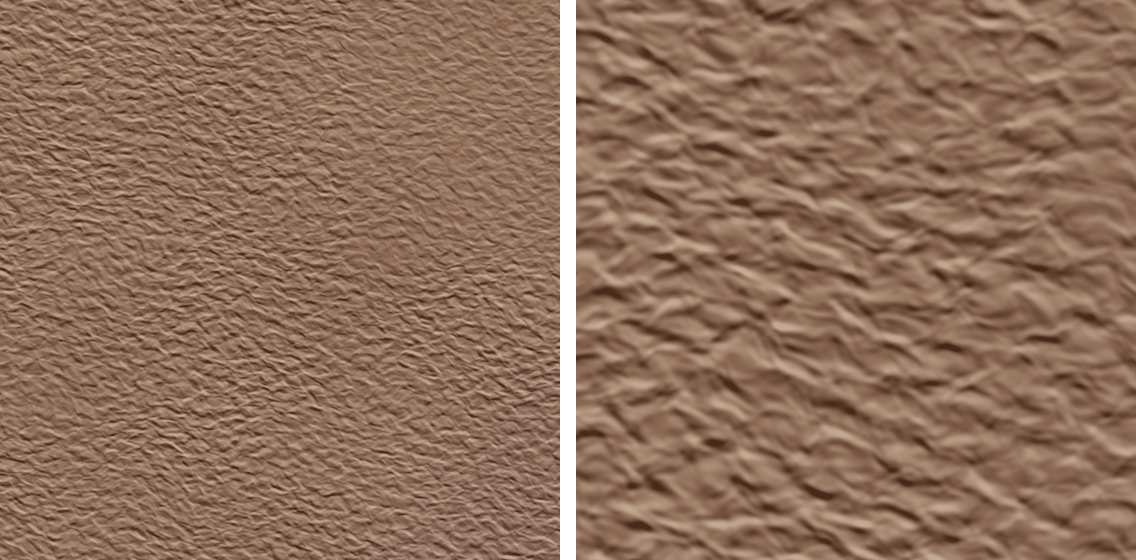
Left, the full canvas; right, a detail of the centre.
A WebGL 2 fragment shader for this texture:

```glsl
#version 300 es
precision highp float;
// Rough brown stucco: short crusty ridges in relief, lit from above.

uniform vec2 u_resolution;
out vec4 fragColor;

const vec3 SHADOW_COLOR = vec3(0.37, 0.25, 0.18);
const vec3 MID_COLOR = vec3(0.54, 0.41, 0.33);
const vec3 LIGHT_COLOR = vec3(0.71, 0.60, 0.51);
const vec3 SEAM_COLOR = vec3(0.47, 0.40, 0.35);
const vec3 COOL_TINT = vec3(-0.004, -0.006, 0.008);

const vec2 RIDGE_FREQ = vec2(40.0, 64.0);   // ridges per canvas, wider than tall
const float RIDGE_TILT = 0.12;              // ridges fall slightly to the right
const float PLATEAU = 0.3;                  // lower values flatten tops, steepen sides
const vec2 LIGHT_DIR = vec2(0.2, 0.98);
const float LIGHT_STEP = 0.0035;
const float RELIEF_GAIN = 6.3;
const float MID_TONE = 0.565;
const float TONE_CONTRAST = 0.276;
const float TONE_SKEW = 0.02;               // deepens crevices, softens highlights

const vec2 PATCH_CORNER = vec2(0.625, 0.525);
const float PATCH_RELIEF = 0.72;
const float SEAM_WIDTH = 0.0025;
const float SEAM_STRENGTH = 0.4;

// Random unit vector for a lattice cell
vec2 cellGradient(vec2 cell) {
    uvec2 q = uvec2(ivec2(cell)) * uvec2(1597u, 3821u);
    uint n = (q.x ^ (q.y << 7u)) * 747796u + q.y;
    n = (n ^ (n >> 15u)) * 739397u;
    n = (n ^ (n >> 13u)) * 476543u;
    n ^= n >> 16u;
    float angle = float(n & 65535u) / 65536.0 * 6.28319;
    return vec2(cos(angle), sin(angle));
}

float gradientNoise(vec2 p) {
    vec2 cell = floor(p);
    vec2 f = p - cell;
    vec2 w = f * f * f * (f * (f * 6.0 - 15.0) + 10.0);
    vec2 e = vec2(1.0, 0.0);
    float a = dot(cellGradient(cell), f);
    float b = dot(cellGradient(cell + e.xy), f - e.xy);
    float c = dot(cellGradient(cell + e.yx), f - e.yx);
    float d = dot(cellGradient(cell + e.xx), f - e.xx);
    return mix(mix(a, b, w.x), mix(c, d, w.x), w.y);
}

mat2 rotation(float angle) {
    float c = cos(angle), s = sin(angle);
    return mat2(c, s, -s, c);
}

// Plaster height: steep-sided lumps with two finer layers
float plasterHeight(vec2 p) {
    p.y += RIDGE_TILT * p.x + 0.022 * gradientNoise(p * 6.0 + 13.0);
    vec2 q = p * RIDGE_FREQ;
    q += 0.35 * vec2(gradientNoise(q * 0.9 + 31.0), gradientNoise(q * 0.9 + 57.0));
    float lump = gradientNoise(q);
    float h = lump * inversesqrt(1.0 + lump * lump / (PLATEAU * PLATEAU));
    h += 0.4 * gradientNoise(rotation(0.35) * q * 1.9 + 71.0);
    h += 0.12 * gradientNoise(rotation(-0.5) * q * 3.5 + 117.0);
    return h;
}

float segmentDistance(vec2 p, vec2 a, vec2 b) {
    vec2 ab = b - a;
    return length(p - a - ab * clamp(dot(p - a, ab) / dot(ab, ab), 0.0, 1.0));
}

// Shadow to light through the mid colour
vec3 plasterColor(float tone) {
    vec3 dark = mix(SHADOW_COLOR, MID_COLOR, 2.0 * tone);
    vec3 bright = mix(MID_COLOR, LIGHT_COLOR, 2.0 * tone - 1.0);
    return tone < 0.5 ? dark : bright;
}

void main() {
    vec2 uv = gl_FragCoord.xy / u_resolution;

    // Relief strength drifts, and is calmer in the smoothed patch
    float drift = gradientNoise(uv * 4.0 + 23.0);
    vec2 inside = smoothstep(-0.012, 0.012, uv - PATCH_CORNER);
    float relief = 1.04 + 0.3 * drift;
    relief *= mix(1.0, PATCH_RELIEF, inside.x * inside.y);

    // Slope toward the light
    float slope = plasterHeight(uv) - plasterHeight(uv + LIGHT_DIR * LIGHT_STEP);
    float lit = clamp(slope * RELIEF_GAIN * relief, -2.5, 2.8);
    float tone = MID_TONE + TONE_CONTRAST * lit - TONE_SKEW * lit * lit;
    tone += 0.1 * gradientNoise(uv * 3.0 + 41.0);
    vec3 color = plasterColor(tone);
    color += COOL_TINT * smoothstep(0.6, 1.4, uv.x + 0.6 - uv.y);

    // Faint broken seams
    float wobble = 0.002 * gradientNoise(uv * 30.0);
    float seam = segmentDistance(uv, vec2(0.62, 0.60), vec2(0.62, 0.81));
    seam = min(seam, segmentDistance(uv, vec2(0.0, 0.965), vec2(0.6, 0.965)));
    float seamMask = 1.0 - smoothstep(0.3 * SEAM_WIDTH, SEAM_WIDTH, seam + wobble);
    float broken = smoothstep(-0.15, 0.3, gradientNoise(uv * 45.0 + 9.0));
    color = mix(color, SEAM_COLOR, seamMask * broken * SEAM_STRENGTH);

    fragColor = vec4(clamp(color, 0.0, 1.0), 1.0);
}
```
